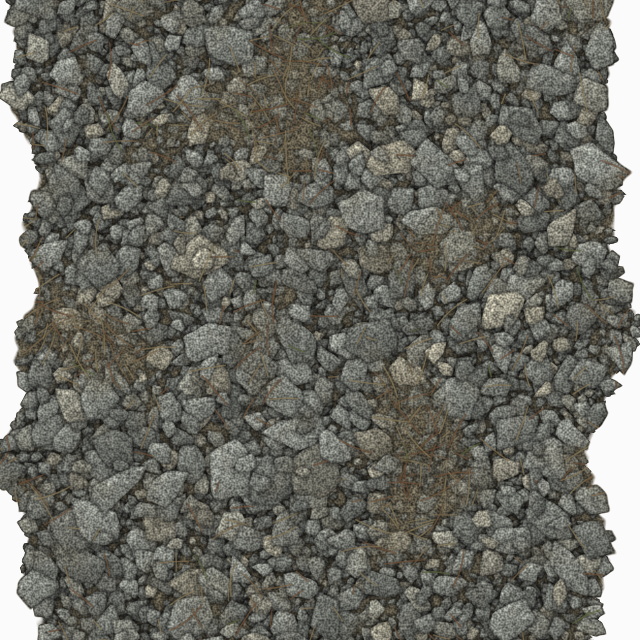
Write a Shadertoy shader that draws this texture.

```glsl
// Gravel track: packed grey stones, soil and dry needles with ragged white margins.
#define COOL_STONE vec3(0.458, 0.468, 0.443)
#define WARM_STONE vec3(0.545, 0.530, 0.470)
#define SOIL vec3(0.395, 0.370, 0.305)
#define STRAW vec3(0.560, 0.500, 0.360)
#define RUST vec3(0.450, 0.320, 0.220)
#define GRASS vec3(0.370, 0.410, 0.240)
#define MARGIN 0.034
#define RAGGED 0.085
#define GRAIN 0.56
#define SHADOW 0.42
#define TAU 6.2831853

vec3 hash3(vec2 p) {
    vec3 q = fract(p.xyx * vec3(0.1031, 0.1030, 0.0973));
    q += dot(q, q.yxz + 33.33);
    return fract((q.xxy + q.yzz) * q.zyx);
}

float corner(vec2 cell, vec2 offset) {
    float a = TAU * hash3(cell + 211.0).x;
    return dot(vec2(cos(a), sin(a)), offset);
}

float gradientNoise(vec2 p) {
    vec2 i = floor(p), f = p - i, e = vec2(1, 0);
    vec2 u = f * f * f * (f * (f * 6.0 - 15.0) + 10.0);
    return mix(mix(corner(i, f), corner(i + e, f - e), u.x),
               mix(corner(i + e.yx, f - e.yx), corner(i + 1.0, f - 1.0), u.x), u.y);
}

// Distance inside the track; negative in the white margins
float trackInside(vec2 p) {
    float left = MARGIN + RAGGED * gradientNoise(vec2(2.3, p.y * 7.5 + 1.4));
    float right = 1.0 - MARGIN + RAGGED * gradientNoise(vec2(9.6, p.y * 6.0 + 7.7));
    return min(p.x - left, right - p.x);
}

// Patches where needles gather and stones thin out
float litter(vec2 p) {
    return smoothstep(0.05, 0.42, gradientNoise(p * 5.3 + 3.1));
}

mat2 turn(float a) {
    return mat2(cos(a), sin(a), -sin(a), cos(a));
}

// Angular polygon: x is distance, y is the light on its bevel
vec2 stoneShape(vec2 q, vec2 light, vec2 id, float radius) {
    float sum = 0.0, lit = 0.0;
    for (int i = 0; i < 6; i++) {
        vec3 h = hash3(id + float(i) * 19.3 + 7.0);
        float a = (float(i) + 0.8 * h.x) * TAU / 6.0;
        vec2 side = vec2(cos(a), sin(a));
        float w = exp(32.0 * (dot(q, side) - radius * mix(0.70, 1.15, h.y)));
        sum += w;
        lit += w * dot(side, light);
    }
    return vec2(log(sum) / 32.0, lit / sum);
}

void addStones(vec2 p, float cells, float share, float seed, float grain,
               inout vec3 col, inout float alpha) {
    vec2 g = p * cells, base = floor(g);
    float soft = 0.8 * cells / iResolution.y;
    // Ragged rims, so outlines look broken rather than polished
    float chip = 0.05 * gradientNoise(g * 3.1 + seed);
    for (int y = -1; y <= 1; y++)
    for (int x = -1; x <= 1; x++) {
        vec2 id = base + vec2(x, y);
        vec3 h = hash3(id + seed), k = hash3(id + seed + 51.7);
        vec2 centre = id + 0.5 + (h.xy - 0.5) * 0.7;
        vec2 q = g - centre;
        if (dot(q, q) > 1.1 || h.z > share) continue;
        vec2 c = centre / cells;
        if (h.z > share * (1.0 - 0.6 * litter(c)) || trackInside(c) < 0.0) continue;

        mat2 spin = turn(k.z * TAU);
        vec2 stretch = vec2(0.88, mix(1.0, 1.45, h.x));
        vec2 shape = stoneShape(spin * q * stretch, spin * vec2(-0.5, 0.86), id + seed,
                                mix(0.38, 0.56, h.y));
        float d = shape.x + chip;
        float cover = 1.0 - smoothstep(-soft, soft, d);

        // Thin contact shadow, then the speckled stone with worn rim
        col *= 1.0 - SHADOW * exp(-max(d, 0.0) * 340.0 / cells);
        vec3 stone = mix(COOL_STONE, WARM_STONE, smoothstep(0.65, 1.0, k.y));
        stone *= mix(0.83, 1.15, k.x) * (1.0 + grain);
        float rim = smoothstep(-0.005 * cells, 0.0, d);
        stone *= (1.0 + 0.17 * shape.y * smoothstep(-0.4, 0.0, d)) * (1.0 - 0.25 * rim * rim);
        col = mix(col, stone, cover);
        alpha = max(alpha, 1.0 - smoothstep(0.0, 0.04 + soft, d));
    }
}

void addNeedles(vec2 p, float seed, inout vec3 col) {
    const float cells = 24.0;
    vec2 g = p * cells, base = floor(g);
    float soft = cells / iResolution.y;
    for (int y = -1; y <= 1; y++)
    for (int x = -1; x <= 1; x++) {
        vec2 id = base + vec2(x, y);
        vec3 h = hash3(id + seed), k = hash3(id + seed + 83.1);
        vec2 centre = id + h.xy;
        if (h.z > 0.11 + 0.80 * litter(centre / cells)) continue;
        vec2 q = turn(k.x * TAU) * (g - centre);
        q.y += (k.y - 0.5) * 0.4 * q.x * q.x;
        float d = length(vec2(max(abs(q.x) - mix(0.15, 0.75, k.z), 0.0), q.y)) - 0.018;
        vec3 tint = k.y > 0.94 ? GRASS : mix(RUST, STRAW, smoothstep(0.2, 0.7, h.x));
        col *= 1.0 - 0.20 * exp(-max(d, 0.0) * 22.0);
        col = mix(col, tint, 0.70 * (1.0 - smoothstep(-0.5 * soft, soft, d)));
    }
}

void mainImage(out vec4 fragColor, in vec2 fragCoord) {
    vec2 p = fragCoord / iResolution.y;
    // Mineral speckle, turned between octaves to hide the lattice
    float grain = gradientNoise(p * 310.0) + 0.65 * gradientNoise(turn(0.6) * p * 170.0 + 40.0);
    grain = GRAIN * (grain + 0.4 * gradientNoise(turn(1.1) * p * 75.0 + 90.0));

    // Gritty soil
    vec3 soil = SOIL * (1.0 + 1.15 * grain);
    vec3 col = soil;
    float alpha = smoothstep(-0.003, 0.004, trackInside(p) + 0.012 * gradientNoise(p * 45.0));

    // Stones from grit to cobbles, then a few loose pebbles on top
    float cells[6] = float[6](74.0, 47.0, 31.0, 21.0, 14.5, 35.0);
    float share[6] = float[6](0.70, 0.75, 0.80, 0.66, 0.36, 0.13);
    for (int i = 0; i < 6; i++) {
        addStones(p, cells[i], share[i], 37.0 * float(i + 1), grain, col, alpha);
        if (i == 3) addNeedles(p, 305.0, col);
    }

    // Dust settled in drifts, under the loose needles
    float dust = 0.35 * litter(p) + 0.25 * smoothstep(0.0, 0.5, gradientNoise(p * 19.0 + 8.0));
    col = mix(col, soil, dust);
    for (int i = 0; i < 3; i++) addNeedles(p, 401.0 + 61.0 * float(i), col);

    fragColor = vec4(mix(vec3(0.985), clamp(col, 0.0, 1.0), alpha), 1.0);
}
```
